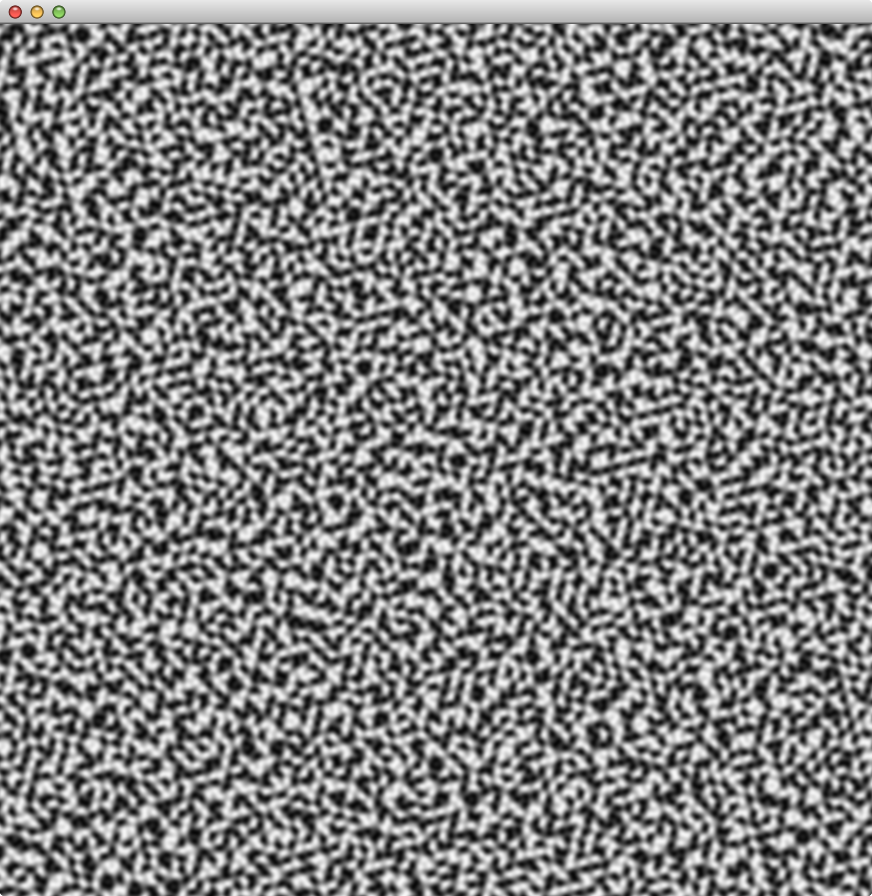
Reproduce this texture procedurally as a WebGL 1 fragment shader.

```glsl
precision highp float;

uniform vec2 u_resolution;

float hash(vec2 cell) {
  vec3 q = fract(cell.xyx * vec3(0.1031, 0.1030, 0.0973));
  q += dot(q, q.yzx + 33.33);
  return fract((q.x + q.y) * q.z);
}

// Contribution of one lattice corner: a random slope under a round falloff
float corner(vec2 cell, vec2 offset) {
  float angle = 6.28318 * hash(cell + 17.0);
  float falloff = max(0.5 - dot(offset, offset), 0.0);
  falloff *= falloff;
  return falloff * falloff * dot(vec2(cos(angle), sin(angle)), offset);
}

// Simplex noise, about -1 to 1
float simplexNoise(vec2 p) {
  const float unskew = 0.211325;
  vec2 cell = floor(p + (p.x + p.y) * 0.366025);
  vec2 a = p - cell + (cell.x + cell.y) * unskew;
  vec2 middle = a.x > a.y ? vec2(1.0, 0.0) : vec2(0.0, 1.0);
  vec2 b = a - middle + unskew;
  vec2 c = a - 1.0 + 2.0 * unskew;
  return 99.2 * (corner(cell, a) + corner(cell + middle, b) + corner(cell + 1.0, c));
}

// Signed distance to a box with rounded corners
float roundedBox(vec2 p, vec2 halfSize, float radius) {
  vec2 d = abs(p) - halfSize + radius;
  return length(max(d, 0.0)) + min(max(d.x, d.y), 0.0) - radius;
}

// Glossy round button laid over a base colour
vec3 drawButton(vec3 base, vec2 p, vec3 tint, float pixel) {
  const float radius = 0.0074;
  float d = length(p);
  float shade = mix(1.15, 0.8, smoothstep(-radius, radius, p.y));
  vec3 face = tint * shade;
  float gloss = 1.0 - smoothstep(0.2, 1.0, length((p - vec2(0.0, 0.0035)) / vec2(0.004, 0.0025)));
  face = mix(face, vec3(1.0), 0.7 * gloss);
  face = mix(face, tint * 0.45, smoothstep(radius - 0.0025, radius - 0.0005, d));
  return mix(base, face, 1.0 - smoothstep(radius - 0.5 * pixel, radius + 0.5 * pixel, d));
}

void main() {
  float pixel = 1.0 / u_resolution.y;
  vec2 p = gl_FragCoord.xy * pixel;
  vec2 size = vec2(u_resolution.x * pixel, 1.0);
  const float barHeight = 0.0268;

  // Grey noise field
  vec3 color = vec3(clamp(0.497 + 0.47 * simplexNoise(p * 51.0), 0.0, 1.0));

  // Title bar with a dark lower edge
  float barY = (p.y - 1.0 + barHeight) / barHeight;
  vec3 bar = vec3(mix(0.69, 0.91, clamp(barY, 0.0, 1.0)));
  bar = mix(vec3(0.38), bar, smoothstep(0.02, 0.1, barY));

  // Row of window buttons
  for (int i = 0; i < 3; i++) {
    float n = float(i);
    vec3 tint = i == 0 ? vec3(0.93, 0.34, 0.31)
              : i == 1 ? vec3(0.96, 0.75, 0.34)
                       : vec3(0.52, 0.78, 0.36);
    vec2 center = vec2(0.0170 + 0.0244 * n, 1.0 - 0.0134);
    bar = drawButton(bar, p - center, tint, pixel);
  }
  color = mix(color, bar, smoothstep(-0.5 * pixel, 0.5 * pixel, p.y - 1.0 + barHeight));

  // White outside the rounded window corners
  float edge = roundedBox(p - 0.5 * size, 0.5 * size, 0.006);
  color = mix(color, vec3(1.0), smoothstep(0.0, pixel, edge));

  gl_FragColor = vec4(color, 1.0);
}
```
